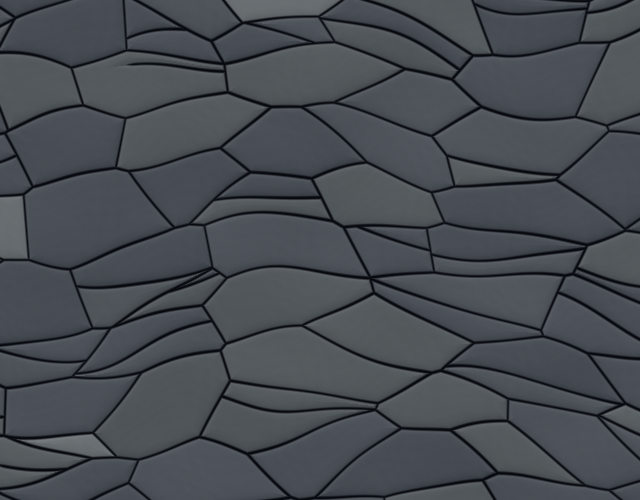
A WebGL 2 fragment shader for this texture:

```glsl
#version 300 es
precision highp float;
// Dark slate slabs: a flattened, weighted cellular pattern bent by layered sines.
// Some slabs are split by a curved crack; each edge gets a groove, a lit rim
// on the side facing the light and a soft shade on the other.

#define CELLS vec2(4.2, 9.4)         // slabs per canvas height, across and up
#define JITTER 0.92                  // scatter of the slab centres
#define SIZE_SPREAD 0.30             // difference between large and small slabs
#define SPLIT_SHARE 0.42             // share of slabs with an inner crack
#define GROOVE 0.0019                // half width of the grooves
#define RIM 0.11                     // strength of the lit rim
#define SHADE 0.075                  // strength of the soft shade
#define LIGHT vec2(-0.35, 0.94)
#define SLATE vec3(0.302, 0.322, 0.350)
#define GROOVE_COLOR vec3(0.025, 0.035, 0.055)

uniform vec2 u_resolution;
out vec4 fragColor;

vec2 hash2(vec2 p) {
    vec3 h = fract(p.xyx * vec3(0.1031, 0.1030, 0.0973));
    h += dot(h, h.yzx + 33.33);
    return fract((h.xx + h.yz) * h.zy);
}

vec2 slabCentre(vec2 cell) {
    return cell + 0.5 + (hash2(cell + 17.0) - 0.5) * JITTER;
}

float slabWeight(vec2 cell) {
    return SIZE_SPREAD * hash2(cell + 71.0).x;
}

// Vertical bending of the beds
float bend(vec2 p) {
    return 0.045 * sin(4.6 * p.x + 2.5 * p.y + 0.8)
         + 0.018 * sin(9.7 * p.x - 5.0 * p.y + 2.1)
         + 0.004 * sin(23.0 * p.x + 11.0 * p.y);
}

// Turns a direction in cell space into a gradient on the canvas
vec2 toCanvas(vec2 n, vec2 slope) {
    vec2 g = CELLS * n;
    return vec2(g.x + g.y * slope.x, g.y * (1.0 + slope.y));
}

// Faint mottling and brushed grain
float grain(vec2 p) {
    vec2 q = p + 0.03 * sin(p.yx * vec2(17.0, 13.0));
    float cloud = sin(11.0 * q.x + 7.0 * q.y) * sin(19.0 * q.y - 6.0 * q.x);
    float brush = sin(160.0 * q.y + 45.0 * q.x + 4.0 * sin(31.0 * q.x))
                * sin(67.0 * q.x - 90.0 * q.y);
    float speck = hash2(floor(p * 400.0)).x - 0.5;
    return 0.008 * cloud + 0.0035 * brush + 0.006 * speck;
}

void main() {
    vec2 p = gl_FragCoord.xy / u_resolution.y;
    float px = 1.0 / u_resolution.y;
    float lift = bend(p);
    vec2 slope = vec2(bend(p + vec2(0.001, 0.0)) - lift,
                      bend(p + vec2(0.0, 0.001)) - lift) / 0.001;
    vec2 q = (p + vec2(0.0, lift)) * CELLS + 20.0;
    vec2 base = floor(q);

    // Slab that owns this point
    float ownCost = 1e5;
    vec2 own = base, toOwn = vec2(0.0);
    for (int i = 0; i < 25; i++) {
        vec2 cell = base + vec2(i % 5 - 2, i / 5 - 2);
        vec2 r = slabCentre(cell) - q;
        float cost = dot(r, r) - slabWeight(cell);
        if (cost < ownCost) { ownCost = cost; own = cell; toOwn = r; }
    }

    // Nearest border, measured on the canvas
    float edge = 1e5;
    vec2 outward = vec2(0.0, 1.0);
    for (int i = 0; i < 25; i++) {
        vec2 cell = base + vec2(i % 5 - 2, i / 5 - 2);
        if (cell == own) continue;
        vec2 r = slabCentre(cell) - q;
        vec2 across = r - toOwn;
        vec2 g = toCanvas(across, slope);
        float d = 0.5 * (dot(r, r) - slabWeight(cell) - ownCost) / length(g);
        if (d < edge) { edge = d; outward = normalize(g); }
    }

    // Curved inner crack, fading out in some slabs
    vec2 kind = hash2(own + 5.0);
    vec2 look = hash2(own + 43.0);
    if (kind.x < SPLIT_SHARE) {
        float tilt = 1.1 * (kind.y - 0.5);
        float phase = 6.28 * look.y;
        float s = toOwn.y + tilt * toOwn.x + 0.12 * sin(3.0 * toOwn.x + phase);
        vec2 g = toCanvas(vec2(tilt + 0.36 * cos(3.0 * toOwn.x + phase), 1.0), slope);
        bool fading = look.y < 0.3;
        float d = abs(s) / length(g);
        if (fading) d += 0.03 * smoothstep(-0.1, 0.35, toOwn.x);
        else if (s > 0.0) look = hash2(own + 97.0);
        if (d < edge) { edge = d; outward = normalize(g) * sign(s); }
    }

    // Tone of the slab, with a slow change across it
    float tone = -0.022 + 0.062 * pow(look.x, 1.5) + 0.075 * smoothstep(0.93, 0.97, look.x);
    tone += 0.014 * dot(toOwn, vec2(look.y - 0.5, -0.5)) + grain(p);
    vec3 color = SLATE + tone - vec3(0.0, 0.0, 0.014) * smoothstep(0.5, 0.9, look.x);

    // Bevel and groove
    float facing = dot(outward, LIGHT);
    float width = GROOVE * mix(0.75, 1.15, abs(outward.y)) * (1.0 + 0.2 * sin(14.0 * p.x + 9.0 * p.y));
    float past = max(edge - width, 0.0);
    color += RIM * max(facing, 0.0) * exp(-past / 0.0035);
    color -= SHADE * max(-facing, 0.0) * exp(-past / 0.0080);
    color = mix(GROOVE_COLOR, color, smoothstep(width - px, width + 0.0012 + px, edge));
    fragColor = vec4(color, 1.0);
}
```
